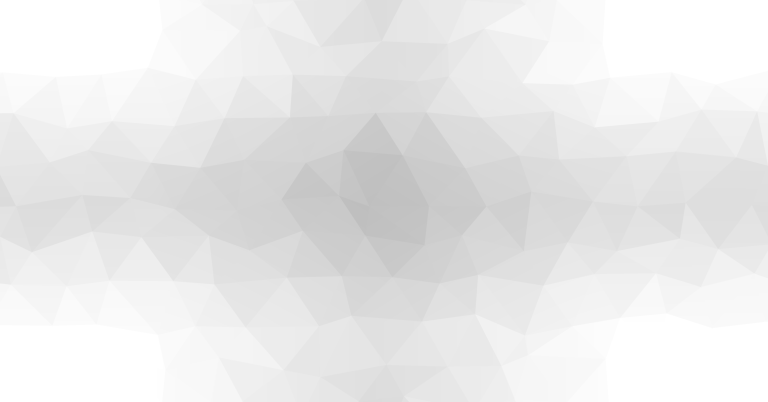
This background is drawn by a Shadertoy shader. Its source:

```glsl
// Pale grey low-poly mesh with a soft dark cross of two fading bands.

float hash(vec2 p) {
    return fract(sin(dot(p, vec2(127.1, 311.7))) * 43758.5453);
}

// Jittered corner of a staggered triangular lattice
vec2 meshVertex(vec2 id) {
    vec2 jitter = vec2(hash(id), hash(id + 57.3)) - 0.5;
    return (vec2(id.x + 0.5 * id.y, id.y) + 0.56 * jitter) * vec2(0.13, 0.1025);
}

// Darkness of the horizontal and vertical bands
float bandShade(vec2 p) {
    float across = max(0.0, 1.0 - abs(p.y) / 0.325);
    float upright = max(0.0, 1.0 - abs(p.x + 0.01) / 0.56);
    float rim = 0.012 * smoothstep(0.57, 0.55, abs(p.x + 0.01));
    return 0.14 * across + 0.12 * pow(upright, 1.25) + rim;
}

// Signed distance to the left of the edge from a to b
float edgeDistance(vec2 p, vec2 a, vec2 b) {
    vec2 e = normalize(b - a);
    return e.x * (p.y - a.y) - e.y * (p.x - a.x);
}

// Returns shade times coverage, and coverage
vec2 facet(vec2 p, vec2 a, vec2 b, vec2 c, float seed, float pixel) {
    float inside = min(edgeDistance(p, a, b),
                   min(edgeDistance(p, b, c), edgeDistance(p, c, a)));
    float coverage = smoothstep(-0.7 * pixel, 0.7 * pixel, inside);
    vec2 centre = (a + b + c) / 3.0;
    // Mostly flat, with a faint gradient inside each facet
    float shade = bandShade(mix(centre, p, 0.2));
    shade += (seed - 0.5) * 0.028 * smoothstep(0.0, 0.06, shade);
    return vec2(shade, 1.0) * coverage;
}

void mainImage(out vec4 fragColor, in vec2 fragCoord) {
    vec2 p = (fragCoord - 0.5 * iResolution.xy) / iResolution.y;
    float pixel = 1.0 / iResolution.y;

    // Lattice cell below this point
    vec2 cell = p / vec2(0.13, 0.1025);
    cell.x -= 0.5 * cell.y;
    cell = floor(cell);

    // Blend the two facets of each neighbouring cell
    vec2 total = vec2(0.0);
    for (int j = -1; j <= 1; j++) {
        for (int i = -1; i <= 1; i++) {
            vec2 id = cell + vec2(i, j);
            vec2 a = meshVertex(id);
            vec2 b = meshVertex(id + vec2(1.0, 0.0));
            vec2 c = meshVertex(id + vec2(1.0, 1.0));
            vec2 d = meshVertex(id + vec2(0.0, 1.0));
            total += facet(p, a, b, d, hash(id + 13.7), pixel);
            total += facet(p, b, c, d, hash(id + 91.2), pixel);
        }
    }

    float shade = total.x / max(total.y, 0.0001);
    fragColor = vec4(vec3(1.0 - shade), 1.0);
}
```
